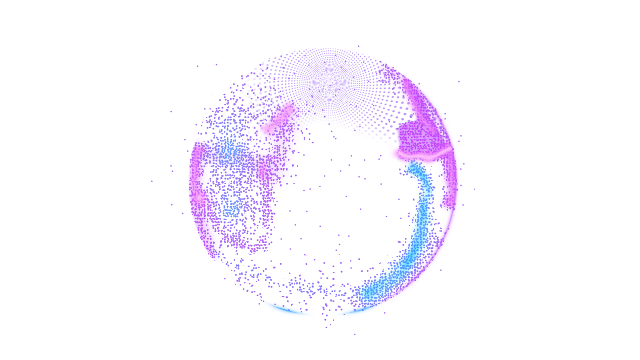
Write a WebGL 1 fragment shader that draws this background.

```glsl
precision highp float;
// A hollow sphere of tiny dots on white. Curved strokes and soft regions give
// ink density; jittered grids turn it into dots, a polar grid weaves the dome,
// and pink crests and a cyan stream are glazed over the densest folds.
uniform vec2 u_resolution;

vec2 hash2(vec2 p) {
  vec2 k = vec2(dot(p, vec2(127.1, 311.7)), dot(p, vec2(269.5, 183.3)));
  return fract(sin(k) * 43758.5);
}

float slope(vec2 i, vec2 f, vec2 o) {
  return dot(hash2(i + o) * 2.0 - 1.0, f - o);
}

float gradientNoise(vec2 p) {
  vec2 i = floor(p), f = fract(p), u = f * f * (3.0 - 2.0 * f), o = vec2(0.0, 1.0);
  return mix(mix(slope(i, f, o.xx), slope(i, f, o.yx), u.x),
             mix(slope(i, f, o.xy), slope(i, f, o.yy), u.x), u.y);
}

float blob(vec2 q, vec2 center, vec2 size) {
  vec2 v = (q - center) / size;
  return exp(-dot(v, v));
}

// Soft stroke along a quadratic curve from a to c, bent by b
float curve(vec2 q, vec2 a, vec2 b, vec2 c, float width) {
  float nearest = 9.0;
  vec2 last = a;
  for (int i = 1; i <= 8; i++) {
    float t = float(i) / 8.0;
    vec2 next = mix(mix(a, b, t), mix(b, c, t), t), e = next - last, v = q - last;
    v -= e * clamp(dot(v, e) / dot(e, e), 0.0, 1.0);
    nearest = min(nearest, dot(v, v));
    last = next;
  }
  return exp(-nearest / (width * width));
}

// One dot per cell, kept with the given chance
float dots(vec2 g, float chance, float radius, float jitter, float blur) {
  vec2 id = floor(g);
  float d = length(fract(g) - 0.5 - jitter * (hash2(id) - 0.5));
  float kept = step(hash2(id + 17.3).x, chance) * step(0.004, chance);
  return kept * (1.0 - smoothstep(radius - blur, radius + blur, d));
}

void main() {
  vec2 p = (gl_FragCoord.xy - 0.5 * u_resolution) / u_resolution.y;
  vec2 q = (p - vec2(0.008, -0.007)) / 0.373;
  float blur = 0.6 / (0.373 * u_resolution.y);
  float r = length(q), inside = 1.0 - smoothstep(0.99, 1.01, r);
  float wisp = gradientNoise(q * 7.0);
  vec2 w = q + 0.035 * vec2(gradientNoise(q * 9.0), gradientNoise(q * 9.0 + 40.0));

  // Right fold: a notched triangle, its tail and the lattice along the rim
  float leftEdge = 0.59 + 0.1 * smoothstep(0.0, 1.0, (0.76 - w.y) / 0.26)
                 - 0.13 * smoothstep(0.0, 1.0, (0.48 - w.y) / 0.08);
  float rightEdge = 0.62 + 0.34 * pow(max(0.78 - w.y, 0.0) / 0.58, 0.8);
  float fold = smoothstep(-0.01, 0.02, w.x - leftEdge) * smoothstep(-0.01, 0.02, rightEdge - w.x)
             * smoothstep(0.15, 0.2, w.y) * (1.0 - smoothstep(0.75, 0.79, w.y));
  float tail = curve(w, vec2(0.93, 0.27), vec2(0.98, 0.08), vec2(0.95, -0.15), 0.045);
  float edge = curve(q, vec2(0.5, 0.84), vec2(0.88, 0.6), vec2(0.97, 0.12), 0.07);

  // Left folds and the hanging bag
  float bag = 1.0 - smoothstep(0.9, 1.05, length((w - vec2(-0.64, -0.13)) / vec2(0.24, 0.36)));
  float hem = max(curve(w, vec2(-0.44, 0.14), vec2(-0.34, -0.56), vec2(-0.57, -0.48), 0.035),
                  curve(w, vec2(-0.57, -0.48), vec2(-0.8, -0.42), vec2(-0.9, -0.08), 0.035));
  float shelf = curve(w, vec2(-0.93, 0.2), vec2(-0.7, 0.24), vec2(-0.44, 0.12), 0.07);
  float drape = curve(w, vec2(-0.27, 0.5), vec2(-0.3, 0.3), vec2(-0.37, 0.07), 0.08);
  float leftRim = curve(w, vec2(-0.93, 0.24), vec2(-1.02, -0.1), vec2(-0.84, -0.52), 0.055);

  // Blue clouds and stream
  float cloud = blob(w, vec2(-0.7, 0.27), vec2(0.14, 0.2)) + blob(w, vec2(-0.68, -0.19), vec2(0.09, 0.11));
  cloud *= 0.85 + wisp;
  float stream = max(curve(w, vec2(0.66, 0.12), vec2(0.83, 0.06), vec2(0.74, -0.28), 0.05),
                     curve(w, vec2(0.74, -0.28), vec2(0.74, -0.6), vec2(0.34, -0.83), 0.07));
  float skirt = curve(w, vec2(0.3, -0.88), vec2(0.6, -0.82), vec2(0.86, -0.44), 0.08);
  float hammock = curve(w, vec2(-0.8, -0.52), vec2(-0.3, -0.86), vec2(0.45, -0.82), 0.05);

  // Ink density and blue share
  float density = 0.35 * blob(q, vec2(-0.6, 0.5), vec2(0.34, 0.32))
                + 0.12 * (1.0 - smoothstep(-0.8, -0.5, q.y))
                + 0.45 * bag + hem + 0.8 * shelf + 0.75 * drape + leftRim + 0.8 * cloud
                + 1.2 * stream + 0.75 * skirt + 0.35 * hammock + fold + tail + 0.8 * edge;
  density *= inside * (1.0 + 0.7 * wisp);
  float blue = clamp(cloud + 1.3 * stream + 0.4 * hammock, 0.0, 1.0);
  float pink = clamp(fold + tail + 0.8 * leftRim + 0.5 * (drape + hem + edge), 0.0, 1.0);
  vec3 ink = mix(vec3(0.55, 0.3, 0.95), vec3(0.74, 0.2, 0.98), pink);
  ink = mix(ink, vec3(0.25, 0.53, 1.0), blue * (1.0 - 0.8 * pink));

  // Dot layers: fine, warped, and sparse stray dots
  float fine = max(dots(q * 46.0, density * 0.85, 0.3, 0.6, blur * 46.0),
                   dots(w * 41.0 + 0.5, density * 0.8, 0.29, 0.5, blur * 41.0));
  float halo = exp(-abs(r - 1.0) / 0.08) * (0.03 + 0.13 * smoothstep(0.6, 0.95, abs(q.x)) * step(-0.4, q.y));
  float knot = blob(q, vec2(0.03, -1.04), vec2(0.035));
  float stray = dots(q * 27.0, halo + 0.07 * inside + knot, 0.14, 0.7, blur * 27.0);

  // Dome woven around a pole
  vec2 v = q - vec2(0.05, 0.74);
  float poleR = max(length(v), 0.02);
  vec2 weave = vec2(atan(v.x, v.y) * 14.324 + 4.0 * poleR, log(poleR) * 13.0);
  float dome = inside * smoothstep(0.0, 0.2, q.y - 0.42 + 0.35 * abs(q.x)) * smoothstep(-0.65, -0.25, q.x);
  dome *= 0.7 * dots(weave, 1.0, 0.21, 0.0, min(blur * 14.3 / poleR, 0.45));

  // Rim and glowing crests
  float rim = exp(-abs(r - 0.99) / 0.009);
  float rimShare = 0.7 * smoothstep(0.3, 0.7, q.x) * (1.0 - smoothstep(0.6, 0.85, q.y));
  float blueRim = blob(vec2(abs(q.x - 0.01), q.y), vec2(0.29, -0.95), vec2(0.12, 0.05));
  float crest = max(curve(w, vec2(0.57, 0.22), vec2(0.7, 0.14), vec2(0.95, 0.25), 0.05),
                    0.85 * curve(w, vec2(0.61, 0.74), vec2(0.68, 0.52), vec2(0.82, 0.38), 0.04));
  crest = max(crest, 0.9 * curve(w, vec2(-0.25, 0.55), vec2(-0.31, 0.48), vec2(-0.4, 0.4), 0.055));
  crest = max(crest, 0.85 * curve(w, vec2(-0.92, 0.24), vec2(-1.0, 0.05), vec2(-0.92, -0.13), 0.04));
  crest = max(crest, max(0.8 * tail, blob(w, vec2(-0.92, -0.12), vec2(0.07))));
  crest = max(crest, 0.85 * blob(w, vec2(-0.45, 0.08), vec2(0.04, 0.08))) * inside;

  // Washes, dots, then light
  float wash = inside * clamp(0.6 * fold + 0.45 * tail + 0.3 * leftRim + 0.15 * (edge + drape + shelf), 0.0, 0.7);
  vec3 color = mix(vec3(1.0), vec3(0.77, 0.36, 1.0), wash);
  color = mix(color, vec3(0.15, 0.8, 1.0), 0.75 * pow(stream, 3.0) * clamp(0.7 + 1.5 * wisp, 0.0, 1.0));
  color = mix(color, ink, 0.85 * max(max(fine, dome), stray));
  color = mix(color, vec3(0.4, 0.25, 0.75), knot * stray);
  color = mix(color, vec3(0.75, 0.3, 1.0), rim * rimShare);
  color = mix(color, vec3(0.25, 0.65, 1.0), rim * blueRim);
  color = mix(color, vec3(0.93, 0.36, 1.0), 0.7 * crest * crest);
  color = mix(color, vec3(1.0, 0.8, 0.97), 0.85 * pow(crest, 7.0));
  gl_FragColor = vec4(color, 1.0);
}
```
